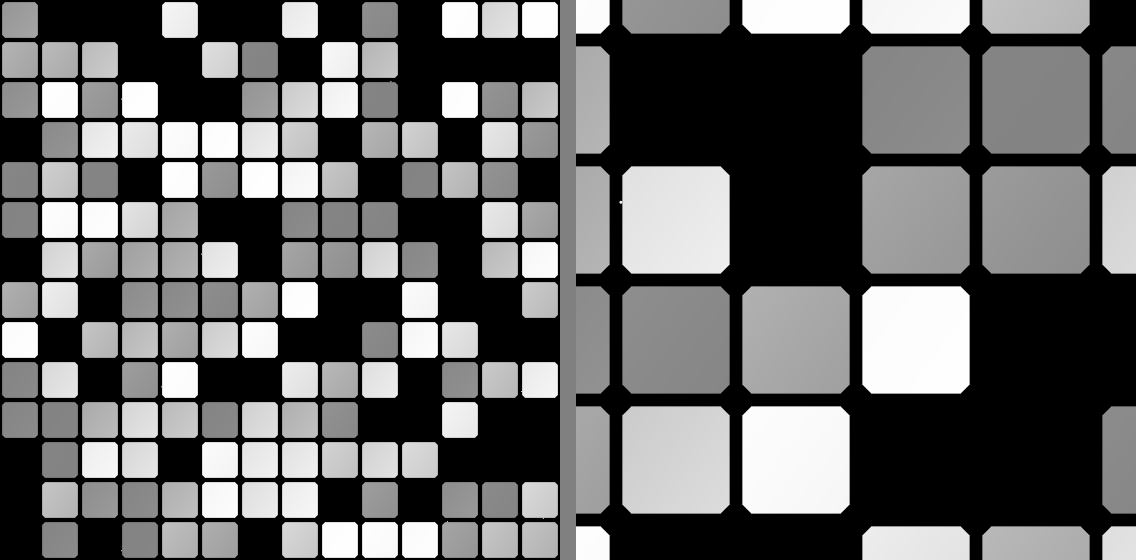
Left: the whole. Right: its middle third, enlarged.
Reproduce this pattern procedurally as a Shadertoy shader.

```glsl
// Grid of grey chamfered tiles on black, with random gaps, soft sheen and rare edge specks.
#define CELLS 14.0        // tiles across and down
#define HALF_SIZE 0.447   // half tile width, in cells
#define CHAMFER 0.075     // corner cut, in cells
#define FILL 0.69         // share of cells holding a tile
#define GREY_MID 0.755    // centre of the grey range
#define GREY_SWING 0.24   // half of the grey range
#define SHEEN vec2(0.2, -0.15) // phase slope inside a tile
#define SPECK_SHARE 0.09  // share of tiles with a speck
#define SPECK_RADIUS 0.012

const float TAU = 6.2831853;

// Integer hash: one value in 0..1 per cell and channel.
float hash(vec2 cell, uint channel) {
    uvec2 c = uvec2(ivec2(cell) + 64);
    uint h = c.x * 1597334677u ^ c.y * 3812015801u ^ channel * 2654435769u;
    h = (h ^ (h >> 16)) * 2246822519u;
    h = (h ^ (h >> 13)) * 3266489917u;
    h ^= h >> 16;
    return float(h >> 8) / 16777216.0;
}

// Signed distance to a square with cut corners.
float tileDistance(vec2 p) {
    vec2 a = abs(p);
    float square = max(a.x, a.y) - HALF_SIZE;
    float cut = (a.x + a.y - 2.0 * HALF_SIZE + CHAMFER) * 0.7071;
    return max(square, cut);
}

// Point on a randomly chosen side of the tile.
vec2 speckCentre(vec2 cell) {
    float along = (hash(cell, 4u) - 0.5) * 1.6 * HALF_SIZE;
    float side = hash(cell, 5u) < 0.5 ? -1.0 : 1.0;
    vec2 p = vec2(along, side * (HALF_SIZE + SPECK_RADIUS));
    return hash(cell, 6u) < 0.5 ? p : p.yx;
}

// Coverage of a shape, smoothed over one pixel.
float coverage(float distance, float pixel) {
    return clamp(0.5 - distance / pixel, 0.0, 1.0);
}

void mainImage(out vec4 fragColor, in vec2 fragCoord) {
    float pixel = CELLS / iResolution.y;
    vec2 grid = fragCoord * pixel;
    vec2 cell = floor(grid);
    vec2 p = fract(grid) - 0.5;

    // Tile shade: a cosine of a random phase, drifting across the tile
    float phase = TAU * hash(cell, 1u) + dot(p, SHEEN);
    float grey = GREY_MID + GREY_SWING * cos(phase);
    float present = step(hash(cell, 2u), FILL);
    float shade = grey * present * coverage(tileDistance(p), pixel);

    // Wear: tiny bright specks along a few edges
    float worn = present * step(hash(cell, 3u), SPECK_SHARE);
    float speck = coverage(length(p - speckCentre(cell)) - SPECK_RADIUS, pixel);
    shade = mix(shade, 0.95, worn * speck);

    fragColor = vec4(vec3(shade), 1.0);
}
```
